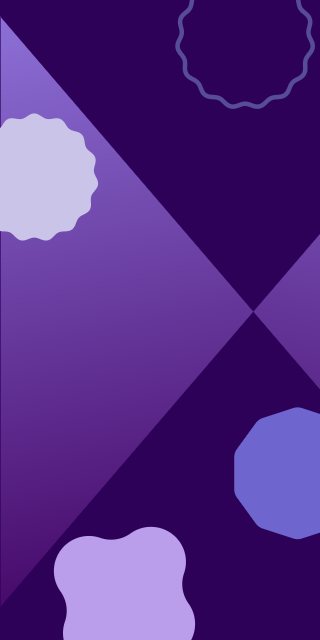
This background is drawn by a WebGL 2 fragment shader. Its source:

```glsl
#version 300 es
precision highp float;

// Flat geometric background: two mirrored gradient triangles meeting at an apex,
// with a scalloped disc, a wavy ring, a rounded decagon and a four-lobed blob.
// Each shape is a distance function, in units of the canvas width, blended in order.

uniform vec2 u_resolution;
out vec4 outColor;

const float PI = 3.14159265;

const vec3 NIGHT    = vec3(0.180, 0.005, 0.350);
const vec3 LILAC    = vec3(0.550, 0.440, 0.840);
const vec3 PLUM     = vec3(0.280, 0.040, 0.420);
const vec3 MIST     = vec3(0.790, 0.770, 0.910);
const vec3 SLATE    = vec3(0.340, 0.300, 0.600);
const vec3 IRIS     = vec3(0.430, 0.395, 0.810);
const vec3 LAVENDER = vec3(0.730, 0.620, 0.920);

// Coverage of the inside of a shape, one pixel soft
float fill(float d, float pixel) {
    return clamp(0.5 - d / pixel, 0.0, 1.0);
}

vec2 rotate(vec2 p, float angle) {
    float c = cos(angle), s = sin(angle);
    return vec2(c * p.x + s * p.y, c * p.y - s * p.x);
}

// Two triangles opening left and right of the origin
float bowTie(vec2 p, float slope) {
    return (abs(p.y) - slope * abs(p.x)) / sqrt(1.0 + slope * slope);
}

// Circle with a sine ripple, one crest pointing up
float scallop(vec2 p, float radius, float ripple, float lobes) {
    float wave = lobes * atan(p.x, p.y);
    float edge = radius + ripple * cos(wave);
    float steepness = ripple * lobes * sin(wave) / radius;
    return (length(p) - edge) / sqrt(1.0 + steepness * steepness);
}

// Regular polygon with rounded corners, one corner pointing up
float roundedPolygon(vec2 p, float apothem, float sides, float rounding) {
    float sector = 2.0 * PI / sides;
    float angle = mod(atan(p.x, p.y), sector) - 0.5 * sector;
    vec2 q = length(p) * vec2(cos(angle), abs(sin(angle)));
    float inner = apothem - rounding;
    q -= vec2(inner, min(q.y, inner * tan(0.5 * sector)));
    return sign(q.x) * length(q) - rounding;
}

// Four circles joined by tangent concave arcs; waist is the arc's nearest distance
float clover(vec2 p, float offset, float radius, float waist) {
    vec2 q = abs(p);
    if (q.x > q.y) q = q.yx;
    float rise = waist - offset;
    float arc = 0.5 * (rise * rise + offset * offset - radius * radius) / (radius - rise);
    vec2 lobe = vec2(offset);
    vec2 hollow = vec2(0.0, waist + arc);
    vec2 axis = hollow - lobe, toPoint = q - lobe;
    bool inHollow = axis.x * toPoint.y - axis.y * toPoint.x > 0.0;
    return inHollow ? arc - length(q - hollow) : length(toPoint) - radius;
}

// Slightly tilted gradient, mirrored about the apex
vec3 triangleColor(vec2 p, vec2 apex) {
    float x = apex.x - abs(p.x - apex.x);
    float t = (1.948 - p.y + 0.2 * x) / 1.844;
    return mix(LILAC, PLUM, clamp(t, 0.0, 1.0));
}

void main() {
    vec2 p = gl_FragCoord.xy / u_resolution.x;
    float pixel = 1.0 / u_resolution.x;
    vec3 color = NIGHT;

    // Triangles, with a hairline gap at the left border
    vec2 apex = vec2(0.7917, 1.026);
    float triangles = max(bowTie(p - apex, 1.166), 0.002 - p.x);
    color = mix(color, triangleColor(p, apex), fill(triangles, pixel));

    // Scalloped disc and wavy ring
    float disc = scallop(p - vec2(0.107, 1.445), 0.194, 0.0065, 15.0);
    color = mix(color, MIST, fill(disc, pixel));
    float ring = abs(scallop(p - vec2(0.766, 1.875), 0.2057, 0.0065, 15.0)) - 0.007;
    color = mix(color, SLATE, fill(ring, pixel));

    // Rounded decagon
    float decagon = roundedPolygon(p - vec2(0.930, 0.521), 0.198, 10.0, 0.045);
    color = mix(color, IRIS, fill(decagon, pixel));

    // Four-lobed blob
    float blob = clover(rotate(p - vec2(0.389, 0.133), 0.146), 0.098, 0.1094, 0.1836);
    color = mix(color, LAVENDER, fill(blob, pixel));

    outColor = vec4(color, 1.0);
}
```
